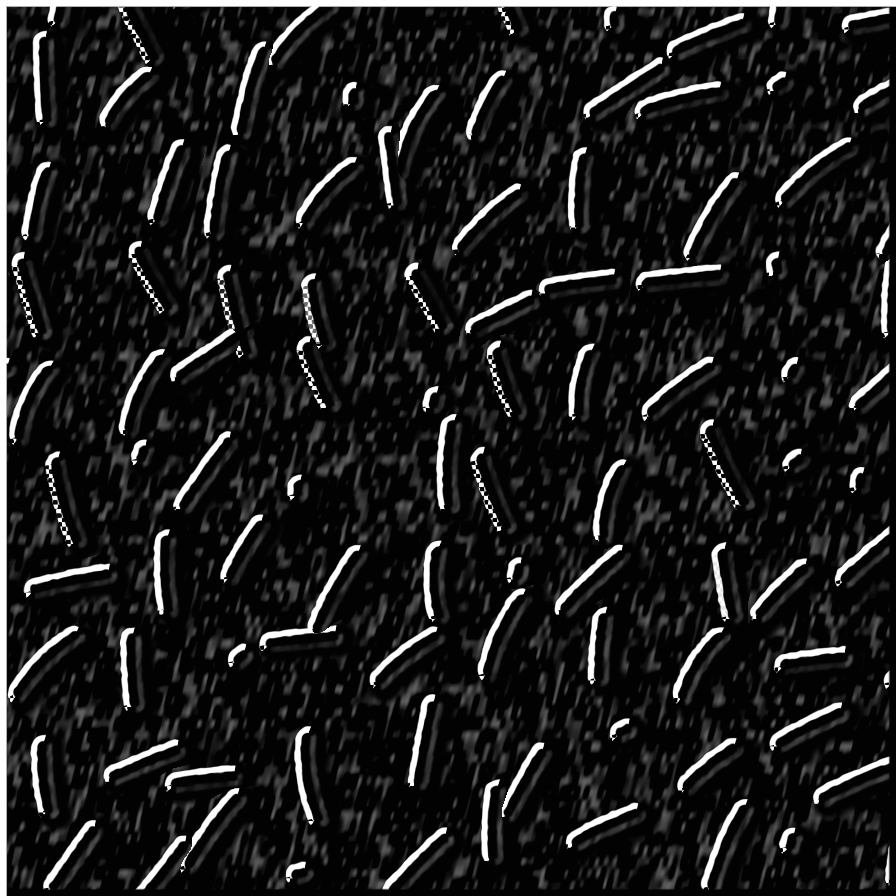
Give the GLSL for this texture, as a three.js fragment shader.

```glsl
// Embossed rods on black: each jittered grid cell holds a bent capsule whose
// rim glows white towards the upper-left light, breaks into dots where it
// turns downward, and leaves a faint grey echo on the far side. Fine grain.
varying vec2 vUv;

float hash(vec2 p) {
  return fract(sin(dot(p, vec2(127.1, 311.7))) * 43758.5453);
}

float valueNoise(vec2 p) {
  vec2 cell = floor(p);
  vec2 f = fract(p);
  f = f * f * (3.0 - 2.0 * f);
  float low = mix(hash(cell), hash(cell + vec2(1.0, 0.0)), f.x);
  float high = mix(hash(cell + vec2(0.0, 1.0)), hash(cell + vec2(1.0, 1.0)), f.x);
  return mix(low, high, f.y);
}

// Signed distance (x) and outward normal (yz) of the rod in one grid cell
vec3 rod(vec2 uv, vec2 cell, float grid) {
  vec2 jitter = vec2(hash(cell + 3.1), hash(cell + 17.4)) - 0.5;
  vec2 center = (cell + 0.5 + 0.62 * jitter) / grid;
  float angle = radians(mix(6.0, 119.0, hash(cell + 41.7)));
  float stub = step(hash(cell + 8.3), 0.16);
  float halfLength = mix(mix(0.032, 0.046, hash(cell + 29.5)), 0.004, stub);
  float bend = 3.8 * hash(cell + 63.2) * sin(min(angle * 1.4, 3.1));

  vec2 along = vec2(cos(angle), sin(angle));
  vec2 across = vec2(-along.y, along.x);
  vec2 p = uv - center;
  vec2 q = vec2(dot(p, along), dot(p, across));
  q.y += bend * min(q.x * q.x, 0.004);
  q.x -= clamp(q.x, -halfLength, halfLength);
  float dist = length(q);
  vec2 normal = (along * q.x + across * q.y) / max(dist, 0.0001);
  return vec3(dist - 0.0095, normal);
}

void main() {
  vec2 uv = vUv;

  // Slight raggedness of the rims
  float ragged = valueNoise(uv * 170.0 + 9.0) - 0.5;

  // Nearest rod among the neighbouring cells
  float grid = 9.6;
  vec2 home = floor(uv * grid);
  vec3 nearest = vec3(1.0, 0.0, 0.0);
  for (int j = -1; j <= 1; j++) {
    for (int i = -1; i <= 1; i++) {
      vec3 candidate = rod(uv, home + vec2(float(i), float(j)), grid);
      if (candidate.x < nearest.x) nearest = candidate;
    }
  }
  float dist = nearest.x + 0.0016 * ragged;
  vec2 normal = nearest.yz;
  float facing = dot(normal, vec2(-0.87, 0.5));

  // Grain: short, steep, slightly tilted flecks that fade around the rods
  vec2 tilted = vec2(uv.x - 0.25 * uv.y, uv.y);
  float fleck = valueNoise(tilted * vec2(195.0, 78.0));
  float grain = 0.85 * max(fleck - 0.55, 0.0);
  grain *= smoothstep(0.003, 0.015, dist + 0.008 * facing);

  // Grey echo on the shaded side
  float echo = smoothstep(0.005, 0.001, abs(dist + 0.002));
  echo *= 0.24 * smoothstep(0.3, 0.9, -facing) * (0.3 + fleck);

  // White rim on the lit side, dotted where it faces down
  float rim = smoothstep(0.0044, 0.0024, abs(dist));
  rim *= smoothstep(0.28, 0.4, facing);
  float checker = sin(uv.x * 640.0 + 2.0 * ragged) * sin(uv.y * 640.0);
  float dots = smoothstep(-0.25, 0.2, checker);
  rim *= mix(1.0, dots, smoothstep(-0.14, -0.28, normal.y));

  float shade = max(max(grain, echo), rim);

  // Dark margin at right and bottom, white strip at left and top
  shade *= smoothstep(0.006, 0.009, min(1.0 - uv.x, uv.y));
  float strip = smoothstep(0.0085, 0.0065, min(uv.x, 1.0 - uv.y));
  shade = max(shade, strip);

  gl_FragColor = vec4(vec3(mix(0.008, 0.995, shade)), 1.0);
}
```
